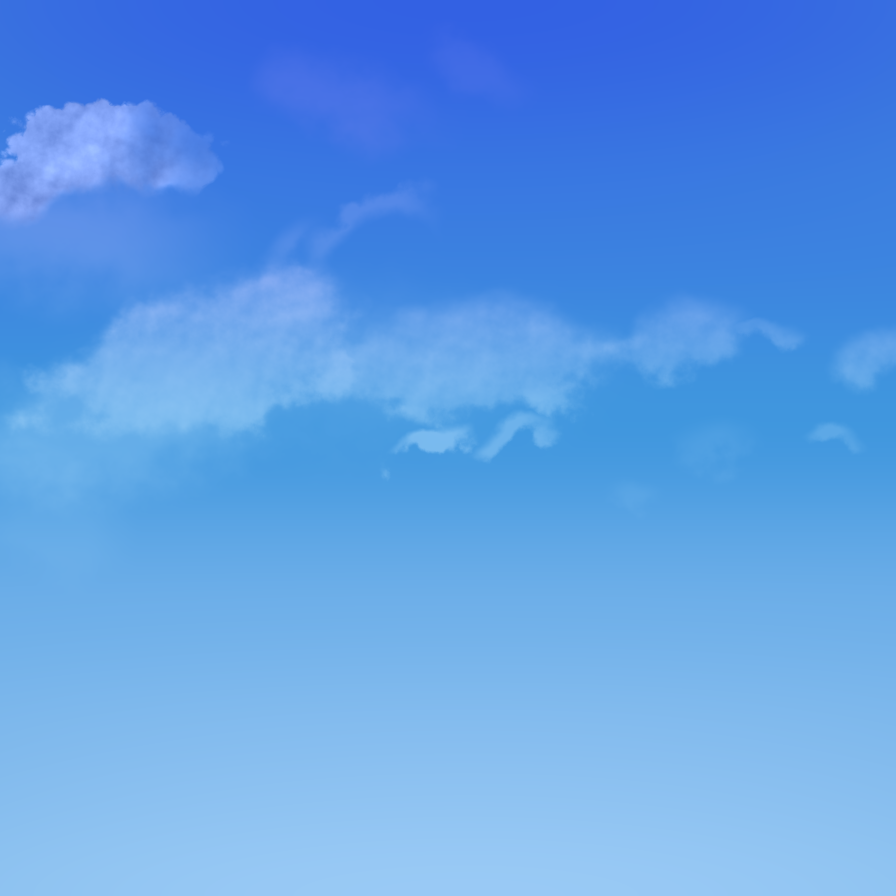
This texture is drawn by a Shadertoy shader. Its source:

```glsl
// Blue sky fading to a pale horizon, with a cumulus, a drifting cloud bank and small puffs.

float hash(vec2 p) {
    p = fract(p * vec2(0.1031, 0.1137));
    p += dot(p, p.yx + 33.33);
    return fract((p.x + p.y) * p.x * 17.0);
}

float noise(vec2 p) {
    vec2 cell = floor(p), f = fract(p);
    f = f * f * (3.0 - 2.0 * f);
    return mix(mix(hash(cell), hash(cell + vec2(1, 0)), f.x),
               mix(hash(cell + vec2(0, 1)), hash(cell + vec2(1, 1)), f.x), f.y);
}

float fbm(vec2 p) {
    float sum = 0.0, amp = 0.5;
    for (int i = 0; i < 6; i++) {
        sum += amp * noise(p);
        p = mat2(1.6, 1.2, -1.2, 1.6) * p + 7.3;
        amp *= 0.5;
    }
    return sum;
}

// Rounded lumps with dark creases between them
float billow(vec2 p) {
    float sum = 0.0, amp = 0.5;
    for (int i = 0; i < 5; i++) {
        sum += amp * abs(2.0 * noise(p) - 1.0);
        p = mat2(1.6, 1.2, -1.2, 1.6) * p + 3.7;
        amp *= 0.5;
    }
    return sum;
}

// Inside depth of a tilted ellipse: 1 at its centre, 0 on its rim
float depth(vec2 p, vec2 centre, vec2 radius, float tilt) {
    p -= centre;
    p.y -= tilt * p.x;
    return 1.0 - length(p / radius);
}

vec3 skyColour(vec2 p) {
    vec3 c = mix(vec3(0.60, 0.79, 0.96), vec3(0.54, 0.75, 0.94), smoothstep(0.0, 0.18, p.y));
    c = mix(c, vec3(0.42, 0.68, 0.91), smoothstep(0.12, 0.38, p.y));
    c = mix(c, vec3(0.25, 0.59, 0.87), smoothstep(0.32, 0.54, p.y));
    c = mix(c, vec3(0.23, 0.49, 0.88), smoothstep(0.52, 0.78, p.y));
    c = mix(c, vec3(0.20, 0.38, 0.89), smoothstep(0.72, 1.0, p.y));
    float side = pow(abs(p.x - 0.52) * 2.0, 2.0);
    c += vec3(0.02, 0.055, -0.01) * side * smoothstep(0.6, 1.0, p.y);
    return c - vec3(0.04, 0.025, 0.015) * side * (1.0 - smoothstep(0.0, 0.45, p.y));
}

void mainImage(out vec4 fragColor, in vec2 fragCoord) {
    vec2 p = fragCoord / iResolution.xy;
    vec3 colour = skyColour(p);
    vec3 cloud = mix(vec3(0.54, 0.77, 0.95), vec3(0.56, 0.65, 0.96), smoothstep(0.5, 0.8, p.y));

    float broad = fbm(p * vec2(9.0, 12.0) + 4.0) - 0.5;
    float fine = fbm(p * 26.0 + 11.0) - 0.5;
    float relief = fine - (fbm((p + vec2(-0.006, 0.009)) * 26.0 + 11.0) - 0.5);
    vec2 w = p + 0.05 * vec2(broad, fine);

    // Soft haze below the cumulus and at the lower left
    float haze = 0.42 * smoothstep(0.0, 0.9, depth(w, vec2(0.07, 0.74), vec2(0.24, 0.11), -0.1));
    haze += 0.48 * smoothstep(0.0, 0.7, depth(w, vec2(0.14, 0.53), vec2(0.22, 0.10), 0.1) + 0.6 * broad);
    haze += 0.20 * smoothstep(0.0, 0.8, depth(w, vec2(0.06, 0.42), vec2(0.10, 0.09), 0.0) + broad);
    haze += 0.22 * smoothstep(0.0, 0.8, depth(w, vec2(0.38, 0.59), vec2(0.36, 0.13), 0.0));
    colour = mix(colour, cloud, haze);

    // Faint violet wisps high up
    float wisps = smoothstep(0.0, 0.9, depth(w, vec2(0.40, 0.88), vec2(0.13, 0.07), -0.25) + broad)
                + 0.6 * smoothstep(0.0, 0.9, depth(w, vec2(0.53, 0.915), vec2(0.09, 0.04), -0.3) + broad);
    colour = mix(colour, vec3(0.42, 0.50, 0.93), 0.38 * wisps);

    // Cloud bank: left mass with a firm base, middle sheet, right peak
    float left = depth(w, vec2(0.235, 0.595), vec2(0.185, 0.115), 0.12) + 0.9 * broad + 0.5 * fine;
    float base = smoothstep(0.505, 0.535, p.y + 0.05 * fine + 0.02 * broad);
    float bank = 0.62 * smoothstep(0.0, 0.30, left) * base;
    float middle = depth(w, vec2(0.53, 0.60), vec2(0.20, 0.075), 0.03) + 0.8 * broad + 0.6 * fine;
    bank = max(bank, 0.50 * smoothstep(0.0, 0.40, middle));
    float right = depth(w, vec2(0.765, 0.622), vec2(0.085, 0.055), 0.05) + 0.7 * broad + 0.7 * fine;
    bank = max(bank, 0.42 * smoothstep(0.0, 0.55, right));
    float tail = depth(w, vec2(0.845, 0.632), vec2(0.055, 0.018), 0.0) + 0.7 * fine;
    bank = max(bank, 0.34 * smoothstep(0.0, 0.7, tail));
    float edge = depth(w, vec2(0.98, 0.605), vec2(0.08, 0.045), 0.25) + 0.6 * broad + 0.5 * fine;
    bank = max(bank, 0.42 * smoothstep(0.0, 0.7, edge));
    colour = mix(colour, cloud, bank * (1.0 + 0.7 * fine + 0.5 * broad + 1.1 * relief));

    // Curled filaments above the bank
    vec2 curl = w - vec2(0.435, 0.69);
    float arc = abs(length(curl * vec2(1.0, 0.9)) - 0.075) + 0.02 * fine;
    float filament = smoothstep(0.018, 0.0, arc) * smoothstep(-0.02, 0.04, curl.y) * smoothstep(0.06, 0.0, curl.x);
    float plume = smoothstep(0.0, 0.8, depth(w, vec2(0.325, 0.72), vec2(0.045, 0.04), 0.5) + fine);
    colour = mix(colour, cloud, 0.32 * filament + 0.28 * plume);

    // Cumulus: bright lumpy crown, ragged base, fading to the right
    float lumps = billow(p * 21.0 + 2.0);
    float crown = max(depth(p, vec2(0.125, 0.822), vec2(0.125, 0.072), -0.03),
                      depth(p, vec2(0.03, 0.785), vec2(0.10, 0.042), 0.3));
    crown += 0.65 * (lumps - 0.3) + 0.25 * fine;
    float floorLine = 0.755 + 0.035 * smoothstep(0.0, 0.12, p.x) + 0.04 * fine;
    float body = smoothstep(0.0, 0.12, crown) * smoothstep(-0.012, 0.012, p.y - floorLine);
    body *= mix(0.78, 0.20, smoothstep(0.12, 0.25, p.x + 0.1 * fine));
    vec3 lit = vec3(0.55, 0.65, 0.95) + 0.22 * (lumps - 0.3) + 0.45 * relief;
    colour = mix(colour, lit, body);

    // Small bright puffs under the bank
    float puffs = 0.70 * smoothstep(0.0, 0.5, depth(w, vec2(0.480, 0.505), vec2(0.052, 0.019), 0.32) + 0.8 * fine);
    puffs = max(puffs, 0.55 * smoothstep(0.0, 0.6, depth(w, vec2(0.573, 0.517), vec2(0.045, 0.019), 0.4) + 0.8 * fine));
    puffs = max(puffs, 0.35 * smoothstep(0.0, 0.8, depth(w, vec2(0.605, 0.553), vec2(0.035, 0.018), 0.0) + 0.8 * fine));
    puffs = max(puffs, 0.36 * smoothstep(0.0, 0.6, depth(w, vec2(0.928, 0.507), vec2(0.038, 0.019), 0.0) + 0.6 * fine));
    puffs = max(puffs, 0.17 * smoothstep(0.0, 0.9, depth(w, vec2(0.80, 0.505), vec2(0.06, 0.035), 0.0) + fine));
    puffs = max(puffs, 0.15 * smoothstep(0.0, 0.9, depth(w, vec2(0.70, 0.45), vec2(0.04, 0.022), 0.0) + fine));
    colour = mix(colour, vec3(0.56, 0.78, 0.96), puffs);

    fragColor = vec4(clamp(colour, 0.0, 1.0), 1.0);
}
```
